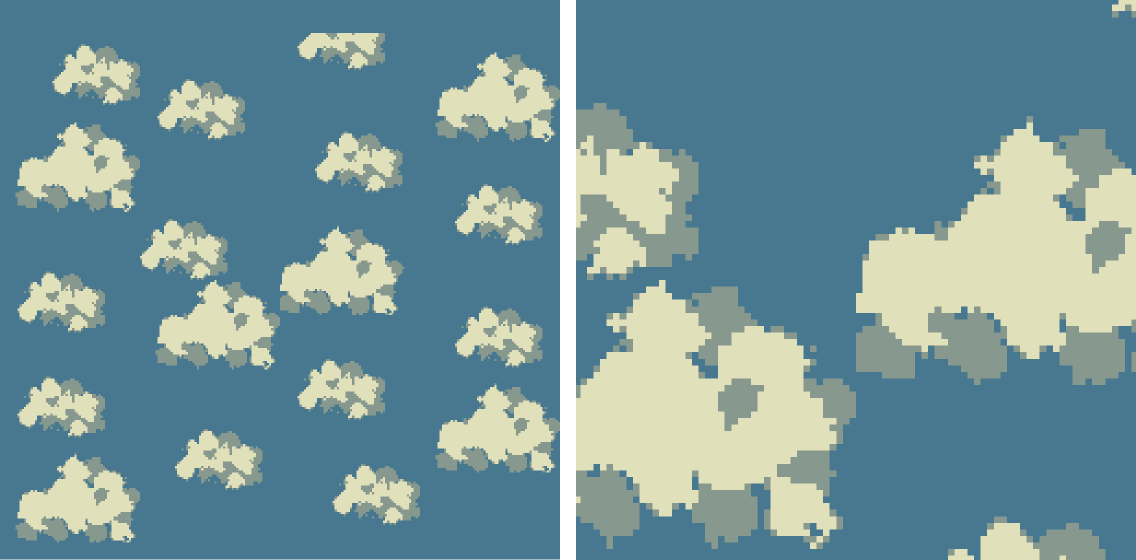
Left, the full canvas; right, a detail of the centre.
This pattern is drawn by a WebGL 1 fragment shader. Its source:

```glsl
precision highp float;
// Blocky cream clouds with grey shading on a flat blue sky.
// Two cloud stamps, each a union of round lobes roughened by noise, are
// scattered over staggered columns and snapped to a 256-cell raster.

uniform vec2 u_resolution;

float hash(vec2 p) {
  vec3 q = fract(p.xyx * 0.1031);
  q += dot(q, q.yzx + 33.33);
  return fract((q.x + q.y) * q.z);
}

float valueNoise(vec2 p) {
  vec2 i = floor(p), f = fract(p);
  f = f * f * (3.0 - 2.0 * f);
  return mix(mix(hash(i), hash(i + vec2(1, 0)), f.x),
             mix(hash(i + vec2(0, 1)), hash(i + vec2(1, 1)), f.x), f.y);
}

float lobe(vec2 p, float x, float y, float radius) {
  return length(p - vec2(x, y)) - radius;
}

// Both stamps return (lit distance, shaded distance); y runs down from the top.
vec2 largeCloud(vec2 p) {
  float lit = min(lobe(p, 9.0, 24.0, 8.5), lobe(p, 26.0, 7.0, 6.5));
  lit = min(lit, min(lobe(p, 24.0, 19.0, 10.5), lobe(p, 36.0, 22.0, 9.0)));
  lit = min(lit, min(lobe(p, 42.0, 13.0, 6.5), lobe(p, 46.0, 21.0, 6.0)));
  lit = min(lit, min(lobe(p, 46.0, 33.5, 4.0), lobe(p, 51.0, 36.0, 2.5)));
  lit = min(lit, lobe(p, 27.0, 30.0, 5.0));
  float shade = min(lobe(p, 34.0, 6.0, 5.5), lobe(p, 49.5, 19.0, 5.5));
  shade = min(shade, min(lobe(p, 48.0, 28.0, 5.0), lobe(p, 4.5, 34.0, 4.5)));
  shade = min(shade, min(lobe(p, 18.0, 33.0, 5.0), lobe(p, 36.0, 33.0, 5.0)));
  shade = min(shade, lobe(p, 15.0, 17.0, 3.5));
  float hollow = min(lobe(p, 38.0, 17.0, 3.2), lobe(p, 14.0, 31.0, 2.5));
  return vec2(max(lit, -hollow), min(lit, shade));
}

vec2 smallCloud(vec2 p) {
  float lit = min(lobe(p, 15.0, 5.0, 4.5), lobe(p, 11.0, 11.0, 6.3));
  lit = min(lit, min(lobe(p, 4.5, 17.5, 3.8), lobe(p, 20.0, 12.0, 5.8)));
  lit = min(lit, min(lobe(p, 30.0, 12.0, 5.3), lobe(p, 33.0, 17.0, 2.5)));
  lit = min(lit, lobe(p, 27.0, 22.5, 3.3));
  float shade = min(lobe(p, 24.0, 7.0, 5.8), lobe(p, 35.5, 12.0, 4.0));
  shade = min(shade, min(lobe(p, 35.0, 20.0, 4.2), lobe(p, 25.0, 18.0, 6.5)));
  shade = min(shade, lobe(p, 15.0, 17.5, 4.5));
  float hollow = min(lobe(p, 17.0, 10.0, 1.9), lobe(p, 24.0, 15.5, 2.2));
  return vec2(max(lit, -hollow), min(lit, shade));
}

vec3 skyAt(vec2 uv) {
  vec3 blue = vec3(0.28, 0.47, 0.56);
  vec3 grey = vec3(0.53, 0.60, 0.56);
  vec3 cream = vec3(0.88, 0.88, 0.73);
  vec2 raster = floor(uv * 256.0) + 0.5;

  // Pale hairline at the foot and a clear band at the top.
  if (uv.y < 0.002) return mix(blue, vec3(1.0), 0.5);
  if (raster.y > 241.0) return blue;

  // Each slot of 64 by 48 cells holds one whole cloud.
  float column = floor(raster.x / 64.0);
  float lift = 8.0 * mod(floor(1.0 + column * 3.5), 6.0);
  float row = floor((raster.y - lift) / 48.0);
  vec2 corner = vec2(column * 64.0, row * 48.0 + lift);
  if (corner.y < 0.0 || corner.y > 216.0) return blue;

  // Shift the cloud inside its slot in steps of eight cells.
  bool large = mod(row + 2.0 * column, 3.0) < 0.5;
  vec2 slot = vec2(column, row);
  vec2 jitter = vec2(hash(slot + 7.3), hash(slot + 41.9));
  jitter = 8.0 * floor(jitter * (large ? vec2(2.0) : vec2(4.0, 3.0)));
  vec2 p = raster - corner - jitter;
  p.y = (large ? 39.0 : 27.0) - p.y;

  vec2 d = large ? largeCloud(p) : smallCloud(p);
  float rough = 3.4 * (valueNoise(p * 0.38 + 11.0) - 0.5)
              + 1.2 * (hash(p + 3.0) - 0.5);
  d += vec2(rough, rough - 0.4);
  return d.x < 0.0 ? cream : d.y < 0.0 ? grey : blue;
}

void main() {
  // Four samples per pixel smooth the block edges.
  vec3 sum = vec3(0.0);
  for (int i = 0; i < 4; i++) {
    float k = float(i);
    vec2 offset = vec2(mod(k, 2.0), floor(k / 2.0)) * 0.5 - 0.25;
    sum += skyAt((gl_FragCoord.xy + offset) / u_resolution.y);
  }
  gl_FragColor = vec4(sum / 4.0, 1.0);
}
```
